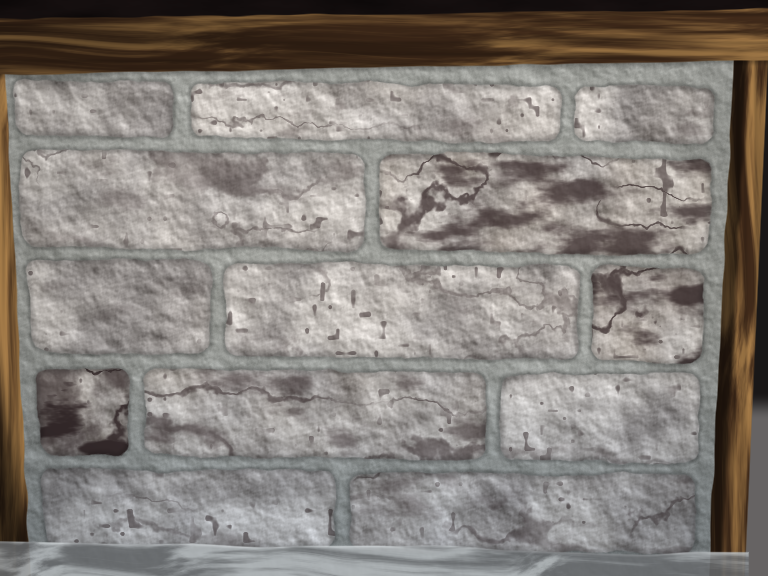
A Shadertoy shader for this texture:

```glsl
const float rowEdge[6] = float[6](.132, .255, .447, .633, .808, .966);
// Per course: position of a vertical joint, and distance between joints
const vec2 bond[5] = vec2[5](vec2(.316, .67), vec2(.646, .625), vec2(.378, .639),
                             vec2(.236, .62), vec2(.595, .625));
// Three bricks per course, from pale to heavily stained
const float stains[15] = float[15](.15, .3, .25, .25, .75, 0., .15, .2, .85,
                                   1., .5, .1, .15, .35, 0.);

float hash(vec2 p) {
    vec3 q = fract(p.xyx * .1031);
    q += dot(q, q.yzx + 33.33);
    return fract((q.x + q.y) * q.z);
}

float noise(vec2 p) {
    vec2 i = floor(p), f = fract(p);
    f = f * f * (3. - 2. * f);
    return mix(mix(hash(i), hash(i + vec2(1, 0)), f.x),
               mix(hash(i + vec2(0, 1)), hash(i + 1.), f.x), f.y);
}

float fbm(vec2 p) {
    float sum = 0., amp = .5;
    for (int i = 0; i < 5; i++) {
        sum += amp * noise(p);
        p = mat2(.8, .6, -.6, .8) * p * 2. + 17.;
        amp *= .5;
    }
    return sum;
}

float cover(float d) {
    return clamp(.5 - d * iResolution.y / 1.5, 0., 1.);
}

float roundBox(vec2 p, vec2 halfSize, float radius) {
    vec2 q = abs(p) - halfSize + radius;
    return length(max(q, 0.)) + min(max(q.x, q.y), 0.) - radius;
}

// Height difference toward a light at the upper right
float relief(vec2 p, float scale) {
    return fbm(p * scale) - fbm((p + vec2(.003, -.004)) * scale);
}

vec3 wood(vec2 p) {
    float grain = fbm(p * vec2(5, 70) + 2. * noise(p * vec2(4, 12)));
    vec3 col = mix(vec3(.20, .13, .08), vec3(.52, .39, .23), smoothstep(.25, .75, grain));
    return col * (.85 + .3 * noise(p * vec2(3, 160)));
}

vec3 wall(vec2 p) {
    // Courses sag slightly to the right
    float y = p.y - .012 * (p.x - .65);
    int row = 0;
    for (int i = 1; i < 5; i++) row += int(y > rowEdge[i]);

    // Brick between its joints, cut off at the sides of the panel
    vec2 b = bond[row];
    float column = floor((p.x - b.x) / b.y);
    float left = max(b.x + column * b.y, .010 + .08 * (y - .19));
    float right = min(b.x + (column + 1.) * b.y, 1.252 - .05 * (y - .19));
    float stain = stains[row * 3 + int(clamp(column + 1., 0., 2.))];
    vec2 lo = vec2(left, rowEdge[row]), hi = vec2(right, rowEdge[row + 1]);
    vec2 local = vec2(p.x, y) - .5 * (lo + hi);
    float d = roundBox(local, .5 * (hi - lo) - .012, .024);
    d += .012 * (fbm(p * 28.) - .48) + .008 * (noise(p * 11.) - .5);

    // Mortar
    vec3 mortar = vec3(.60, .605, .585) + .5 * relief(p, 45.) + .10 * (fbm(p * 9.) - .48);
    mortar *= 1. - .22 * (1. - smoothstep(0., .009, d));

    // Rough brick face
    vec2 seed = p + 3.7 * vec2(row, column);
    float blotch = fbm(seed * 9.);
    vec3 face = mix(vec3(.57, .55, .54), vec3(.78, .76, .74), smoothstep(.25, .65, blotch));
    face = mix(face, vec3(.68, .61, .53), .35 * stain * noise(seed * 14.));
    face += 1.5 * relief(seed, 22.);

    // Dark patches, cracks and pits
    float patchy = smoothstep(.68 - .25 * stain, .85 - .2 * stain, fbm(seed * vec2(10, 24)));
    vec2 bend = seed * vec2(5, 17) + 1.6 * fbm(seed * 15.);
    float crack = 1. - smoothstep(.01, .07, abs(noise(bend) - .5));
    crack *= smoothstep(.42, .6, fbm(seed * 6. + 9.) + .12 * stain);
    float pit = smoothstep(.80, .92, noise(seed * 75.)) * smoothstep(.4, .6, blotch);
    float dark = max(max(patchy * stain, crack * (.2 + .7 * stain)), .55 * pit);
    dark = max(dark, smoothstep(.8, 1., stain) * .6 * smoothstep(.3, .6, fbm(seed * 20.)));
    face = mix(face, vec3(.23, .18, .18), dark);
    face *= .82 + .18 * smoothstep(0., .012, -d);

    // Light falls off toward the bottom and sides
    vec3 col = mix(mortar, face, cover(d));
    col *= 1.02 - .16 * smoothstep(.5, 1., p.y) - .12 * smoothstep(.3, .7, abs(p.x - .68));
    return mix(col, col * vec3(.96, 1., 1.05), smoothstep(.5, 1., p.y));
}

void mainImage(out vec4 fragColor, in vec2 fragCoord) {
    vec2 p = fragCoord / iResolution.y;
    p.y = 1. - p.y;
    float wobble = .005 * (noise(p * 22.) - .5);
    vec3 col = wall(p);

    // Side posts, with a shaded inner face on the right
    float leftPost = p.x - .003 - .05 * p.y + wobble;
    vec3 timber = wood(p.yx) * mix(1.15, .45, smoothstep(.55, .8, p.y - 5. * p.x));
    col = mix(col, timber, cover(leftPost));
    float inner = p.x - 1.275 + .05 * (p.y - .1) + wobble;
    timber = wood(p.yx + 4.) * mix(.55, 1.15, smoothstep(.018, .028, inner));
    col = mix(col, timber, cover(-inner));
    vec3 room = mix(vec3(.10, .09, .09), vec3(.40, .39, .39), smoothstep(.68, .73, p.y));
    col = mix(col, room, cover(1.338 - .045 * p.y - p.x));

    // Top beam below a dark background
    float beam = p.y - .130 + .019 * p.x + wobble;
    col *= 1. - .25 * (1. - smoothstep(0., .012, beam));
    col = mix(col, wood(p + 8.) * (.8 + .25 * p.x), cover(beam));
    vec3 gloom = vec3(.07, .05, .05) * (.5 + fbm(p * vec2(8, 30)));
    col = mix(col, gloom, cover(p.y - .033 + .013 * p.x + wobble));

    // Crumpled clear film along the bottom
    float film = .935 + .02 * p.x + .012 * (noise(p * vec2(9, 2)) - .5) - p.y;
    float crease = fbm(p * vec2(7, 60) + 2. * noise(p * 8.));
    vec3 sheet = mix(vec3(.40, .41, .42), vec3(.70, .72, .73), smoothstep(.3, .7, crease));
    sheet += .12 * (1. - smoothstep(0., .006, abs(film)));
    col = mix(col, sheet, .85 * cover(max(film, p.x - 1.3)));

    fragColor = vec4(clamp(col, 0., 1.), 1.);
}
```
